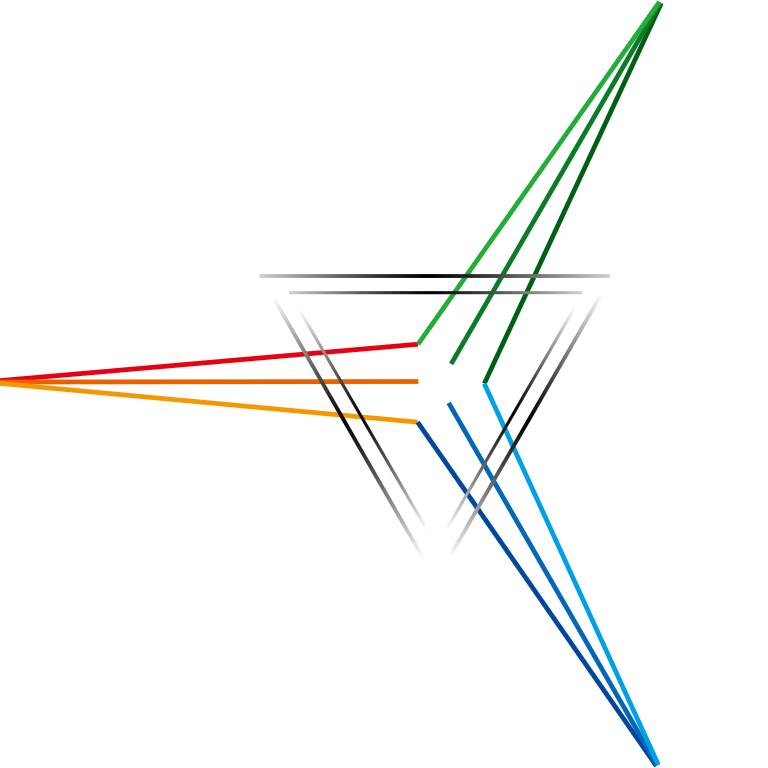
Give the GLSL for this background, as a Shadertoy shader.

```glsl
// Three fans of coloured rays run from far tips to the sides of a small central
// triangle; six grey bars, darkest near their middles, frame it on white.
// Every stroke is a square-ended segment with analytic edge coverage.

#define RAY_WIDTH 0.0062
#define OUTER_BAR_WIDTH 0.0050
#define INNER_BAR_WIDTH 0.0040
#define TIP_SPREAD 0.03
#define BAR_PEAK 0.48
#define BAR_FALLOFF 1.15
#define FLAT_BAR_END 0.82

// Arms are ordered left, upper right, lower right.
const vec2 TIPS[3] = vec2[3](
    vec2(-0.003, 0.5026), vec2(0.8598, 0.9966), vec2(0.8559, 0.0035));

// Central triangle: arm i fans over the side from corner i to corner i + 1.
const vec2 CORNERS[3] = vec2[3](
    vec2(0.5438, 0.4503), vec2(0.5443, 0.5518), vec2(0.6306, 0.5005));

// Offsets of each middle ray from the midpoint of its side.
const vec2 MIDDLE_SHIFT[3] = vec2[3](
    vec2(0.0007, 0.0022), vec2(0.0), vec2(-0.003, 0.0));

const vec3 RAY_COLORS[9] = vec3[9](
    vec3(0.953, 0.596, 0.0), vec3(0.922, 0.380, 0.0), vec3(0.902, 0.0, 0.071),
    vec3(0.133, 0.675, 0.220), vec3(0.035, 0.486, 0.145), vec3(0.0, 0.369, 0.082),
    vec3(0.0, 0.627, 0.914), vec3(0.0, 0.408, 0.718), vec3(0.0, 0.278, 0.616));

// Bar start (xy) and end (zw), outer then inner for each side.
const vec4 BARS[6] = vec4[6](
    vec4(0.3379, 0.6406, 0.7943, 0.6406), vec4(0.3763, 0.6189, 0.7578, 0.6189),
    vec4(0.3555, 0.6133, 0.5508, 0.2734), vec4(0.3900, 0.5964, 0.5560, 0.3099),
    vec4(0.7832, 0.6172, 0.5853, 0.2747), vec4(0.7487, 0.6003, 0.5811, 0.3099));

// Returns coverage (x) and position along the segment from 0 to 1 (y).
vec2 stroke(vec2 p, vec2 a, vec2 b, float width, float pixel) {
    vec2 span = b - a;
    float len = length(span);
    vec2 dir = span / len;
    vec2 rel = p - a;
    float along = dot(rel, dir);
    float across = abs(dir.x * rel.y - dir.y * rel.x);
    float sideCover = clamp(0.5 + (0.5 * width - across) / pixel, 0.0, 1.0);
    float endCover = clamp(0.5 + min(along, len - along) / pixel, 0.0, 1.0);
    return vec2(sideCover * endCover, clamp(along / len, 0.0, 1.0));
}

// Grey level along a bar: black at the peak, pale at both ends.
float barShade(float t, float endShade) {
    float fromPeak = t < BAR_PEAK ? (BAR_PEAK - t) / BAR_PEAK
                                  : (t - BAR_PEAK) / (1.0 - BAR_PEAK);
    return endShade * pow(fromPeak, BAR_FALLOFF);
}

void mainImage(out vec4 fragColor, in vec2 fragCoord) {
    float pixel = 1.0 / min(iResolution.x, iResolution.y);
    vec2 p = (fragCoord - 0.5 * iResolution.xy) * pixel + 0.5;
    vec3 color = vec3(1.0);

    // Coloured fans, with the first ray of each arm on top.
    for (int arm = 0; arm < 3; arm++) {
        vec2 first = CORNERS[arm];
        vec2 last = CORNERS[(arm + 1) % 3];
        for (int ray = 2; ray >= 0; ray--) {
            float offset = 0.5 * float(ray);
            vec2 inner = mix(first, last, offset);
            if (ray == 1) inner += MIDDLE_SHIFT[arm];
            vec2 tip = TIPS[arm] + (last - first) * (offset - 0.5) * TIP_SPREAD;
            float cover = stroke(p, tip, inner, RAY_WIDTH, pixel).x;
            color = mix(color, RAY_COLORS[arm * 3 + ray], cover);
        }
    }

    // Grey bars; the horizontal pair keeps visible ends.
    for (int i = 0; i < 6; i++) {
        float width = i % 2 == 0 ? OUTER_BAR_WIDTH : INNER_BAR_WIDTH;
        float endShade = i < 2 ? FLAT_BAR_END : 1.0;
        vec2 bar = stroke(p, BARS[i].xy, BARS[i].zw, width, pixel);
        color = mix(color, vec3(barShade(bar.y, endShade)), bar.x);
    }

    fragColor = vec4(color, 1.0);
}
```
